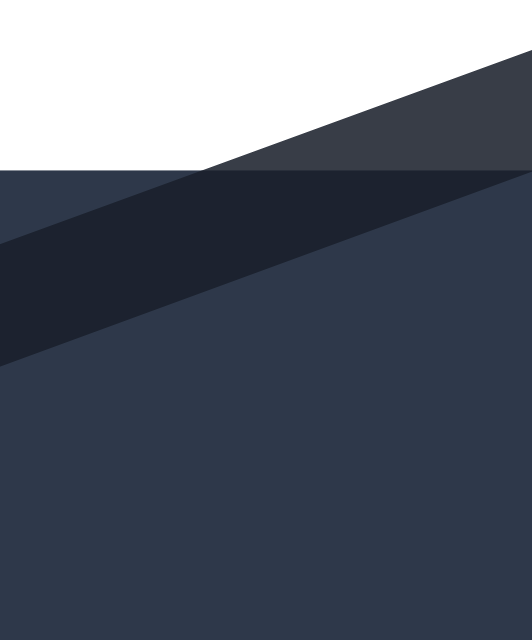
Write a Shadertoy shader that draws this background.

```glsl
const vec3 PAPER = vec3(1.0);
const vec3 SLATE = vec3(0.180, 0.220, 0.290);
const vec3 BAND_TINT = vec3(0.098, 0.122, 0.168);
const float BAND_OPACITY = 0.865;

// Heights as fractions of the canvas; band edges at the left and right sides
const float HORIZON = 0.7337;
const vec2 BAND_TOP = vec2(0.6185, 0.9219);
const vec2 BAND_BOTTOM = vec2(0.4271, 0.7318);

// Coverage of the area below an edge, smoothed over one pixel
float below(float y, float edge) {
    return clamp((edge - y) * iResolution.y + 0.5, 0.0, 1.0);
}

float slopedEdge(vec2 ends, float x) {
    return mix(ends.x, ends.y, x);
}

void mainImage(out vec4 fragColor, in vec2 fragCoord) {
    vec2 uv = fragCoord / iResolution.xy;

    // Flat ground under a white sky
    vec3 color = mix(PAPER, SLATE, below(uv.y, HORIZON));

    // Translucent diagonal band across both
    float band = below(uv.y, slopedEdge(BAND_TOP, uv.x))
               - below(uv.y, slopedEdge(BAND_BOTTOM, uv.x));
    color = mix(color, BAND_TINT, BAND_OPACITY * band);

    fragColor = vec4(color, 1.0);
}
```
